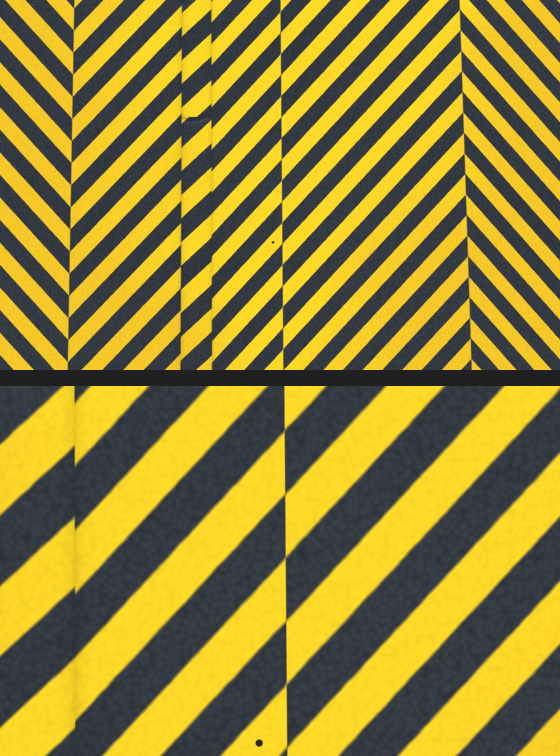
Top, the full canvas; bottom, a detail of the centre.
Give the GLSL for this pattern, as a Shadertoy shader.

```glsl
const vec3 YELLOW = vec3(0.990, 0.848, 0.155);
const vec3 AMBER = vec3(0.957, 0.780, 0.160);
const vec3 CHARCOAL = vec3(0.200, 0.220, 0.250);
const float GRAIN_SCALE = 170.0;
const float GRAIN_AMOUNT = 0.14;
const float EDGE_WOBBLE = 0.0006;
const float EDGE_SOFTNESS = 0.0022;
const float FOLD_Y = 0.317;
const int PANELS = 6;

// Seams between panels: x at the top edge, drift of x towards the bottom
const vec2 SEAMS[5] = vec2[5](
    vec2(0.201, -0.018), vec2(0.492, -0.004), vec2(0.571, 0.002),
    vec2(0.758, 0.008), vec2(1.242, 0.033));

// Seam each panel's stripes are anchored to
const int ANCHOR[PANELS] = int[PANELS](0, 0, 1, 3, 3, 4);

// Stripes: slope, start of a yellow band on the anchor seam, period
const vec3 STRIPES[PANELS] = vec3[PANELS](
    vec3(-1.08, 0.1425, 0.1195), vec3(1.06, 0.083, 0.1195),
    vec3(0.93, 0.547, 0.128), vec3(1.07, 0.374, 0.114),
    vec3(1.07, 0.431, 0.114), vec3(-1.17, 0.081, 0.111));
const vec3 LOWER_POST = vec3(0.93, 0.527, 0.128);

vec2 hash2(vec2 p) {
    vec3 q = fract(p.xyx * vec3(0.1031, 0.1030, 0.0973));
    q += dot(q, q.yzx + 33.33);
    return fract((q.xx + q.yz) * q.zy);
}

// Distance to the nearest scattered cell point
float cellular(vec2 p) {
    vec2 cell = floor(p), f = fract(p);
    float nearest = 2.0;
    for (int y = -1; y <= 1; y++)
        for (int x = -1; x <= 1; x++) {
            vec2 o = vec2(x, y);
            vec2 d = o + hash2(cell + o) - f;
            nearest = min(nearest, dot(d, d));
        }
    return sqrt(nearest);
}

float layeredSines(vec2 p) {
    float sum = 0.0, amp = 0.5;
    for (int i = 0; i < 4; i++) {
        sum += amp * sin(p.x + 1.3 * sin(p.y)) * cos(p.y * 0.9 + float(i));
        p = mat2(1.6, 1.2, -1.2, 1.6) * p;
        amp *= 0.5;
    }
    return sum;
}

float seamX(int i, float y) {
    return SEAMS[i].x + SEAMS[i].y * y;
}

// Yellow coverage of slanted bands measured from a seam
float stripeMask(vec3 stripe, float dx, float y, float wobble, float soft) {
    float v = (y + stripe.x * dx - stripe.y) / stripe.z;
    float ridge = abs(fract(v - 0.25) - 0.5) - 0.25;
    float d = ridge * stripe.z / length(vec2(1.0, stripe.x)) + wobble;
    return smoothstep(-soft, soft, d);
}

void mainImage(out vec4 fragColor, in vec2 fragCoord) {
    float px = 1.0 / iResolution.y;
    float soft = max(px * 0.8, EDGE_SOFTNESS);
    vec2 p = vec2(fragCoord.x, iResolution.y - fragCoord.y) * px;
    float wobble = EDGE_WOBBLE * (layeredSines(p * 140.0) - 0.2);

    // Panels laid over each other from left to right
    float paint = 0.0;
    for (int i = 0; i < PANELS; i++) {
        vec3 stripe = STRIPES[i];
        if (i == 2 && p.y > FOLD_Y) stripe = LOWER_POST;
        float mask = stripeMask(stripe, p.x - seamX(ANCHOR[i], p.y), p.y, wobble, soft);
        float inside = 1.0;
        if (i > 0) inside = smoothstep(-px, px, p.x - seamX(i - 1, p.y));
        paint = mix(paint, mask, inside);
    }

    // Uneven paint, warmer at the sides and the foot of the wall
    float drift = layeredSines(p * 5.0);
    float warmth = abs(p.x - 0.8) * 0.65 + p.y * 0.3 + drift * 0.15;
    vec3 yellow = mix(YELLOW, AMBER, smoothstep(0.28, 0.52, warmth));
    vec3 dark = CHARCOAL * (1.0 + 0.05 * drift);

    // Plaster grain, stronger on the dark paint
    float grain = cellular(p * GRAIN_SCALE) - 0.5;
    grain += 0.5 * (cellular(p * GRAIN_SCALE * 0.47) - 0.5);
    yellow *= 1.0 - GRAIN_AMOUNT * 0.4 * grain;
    dark *= 1.0 - GRAIN_AMOUNT * 1.7 * grain;
    vec3 color = mix(dark, yellow, paint);

    // Raised post: shade beside both sides and a dent at the fold
    float left = p.x - seamX(1, p.y), right = p.x - seamX(2, p.y);
    color *= 1.0 - 0.12 * exp(-abs(left) * 150.0);
    color *= 1.0 - 0.10 * exp(-abs(right) * 200.0);
    float onPost = smoothstep(-px, px, left) * smoothstep(-px, px, -right);
    float fold = p.y - FOLD_Y - 0.006 * sin(left * 60.0);
    color *= 1.0 - 0.25 * onPost * exp(-abs(fold) * 220.0);
    color += 0.06 * onPost * exp(-abs(fold - 0.010) * 260.0);

    // Small hole in the plaster
    float hole = length(p - vec2(0.738, 0.655)) - 0.0032;
    color = mix(CHARCOAL * 0.7, color, smoothstep(-px, px, hole));

    fragColor = vec4(clamp(color, 0.0, 1.0), 1.0);
}
```
